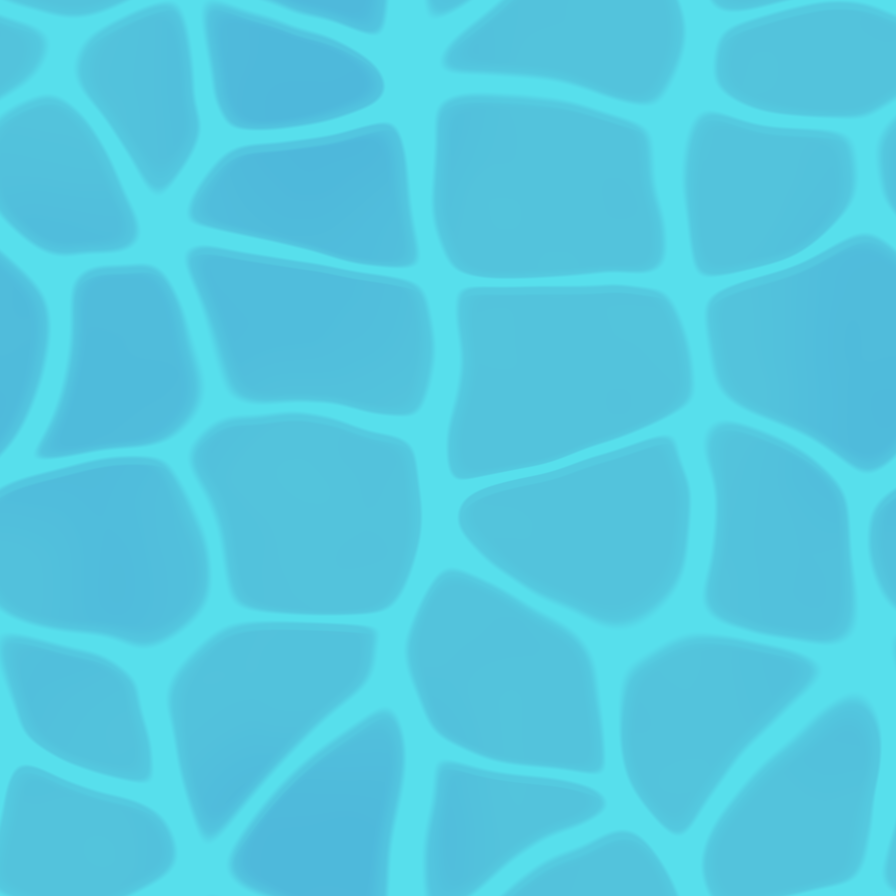
This texture is drawn by a Shadertoy shader. Its source:

```glsl
// Stylised pool water: a tiling web of bright caustic lines over soft blue.
// The web is the border distance of a wrapped Voronoi pattern, bent by noise;
// a second, shifted copy adds the translucent rim below each line.

const vec2 GRID = vec2(4.0, 6.0);

vec2 hash2(vec2 p) {
    return fract(sin(vec2(dot(p, vec2(127.1, 311.7)),
                          dot(p, vec2(269.5, 183.3)))) * 43758.5453);
}

// Value noise with two channels that repeats every 'period' lattice steps
vec2 noise2(vec2 uv, float period, float seed) {
    vec2 p = uv * period;
    vec2 i = floor(p);
    vec2 f = fract(p);
    f = f * f * f * (f * (f * 6.0 - 15.0) + 10.0);
    vec2 a = hash2(mod(i, period) + seed);
    vec2 b = hash2(mod(i + vec2(1.0, 0.0), period) + seed);
    vec2 c = hash2(mod(i + vec2(0.0, 1.0), period) + seed);
    vec2 d = hash2(mod(i + 1.0, period) + seed);
    return mix(mix(a, b, f.x), mix(c, d, f.x), f.y);
}

// Scattered centre of a cell, in canvas units
vec2 cellCentre(vec2 cell) {
    return (cell + 0.5 + 0.78 * (hash2(mod(cell, GRID) + 3.0) - 0.5)) / GRID;
}

// Distance to the nearest cell border, rounded where borders meet
float webDistance(vec2 uv) {
    uv += 0.055 * (noise2(uv, 5.0, 11.0) - 0.5);
    uv += 0.014 * (noise2(uv, 12.0, 37.0) - 0.5);
    vec2 home = floor(uv * GRID);
    vec2 nearestCell = home;
    vec2 toNearest = vec2(0.0);
    float best = 9.0;
    for (int y = -2; y <= 2; y++)
    for (int x = -2; x <= 2; x++) {
        vec2 cell = home + vec2(x, y);
        vec2 r = cellCentre(cell) - uv;
        if (dot(r, r) < best) {
            best = dot(r, r);
            toNearest = r;
            nearestCell = cell;
        }
    }

    float sum = 0.0;
    for (int y = -2; y <= 2; y++)
    for (int x = -2; x <= 2; x++) {
        if (x == 0 && y == 0) continue;
        vec2 r = cellCentre(nearestCell + vec2(x, y)) - uv;
        vec2 normal = normalize(r - toNearest);
        float d = dot(0.5 * (r + toNearest), normal);
        // Upright lines are broader than level ones
        d /= mix(0.75, 1.7, abs(normal.x));
        sum += exp(-110.0 * d);
    }
    return -log(sum) / 110.0;
}

void mainImage(out vec4 fragColor, in vec2 fragCoord) {
    vec2 uv = fragCoord / iResolution.xy;

    // Water body: broad drifts of tone with faint cloudy patches
    float tone = 0.75 * noise2(uv, 3.0, 53.0).x + 0.25 * noise2(uv, 6.0, 71.0).x;
    float cloud = noise2(uv + 0.03 * noise2(uv, 16.0, 5.0), 14.0, 91.0).x - 0.5;
    tone = smoothstep(0.15, 0.65, tone) + 0.12 * cloud;
    vec3 water = mix(vec3(0.305, 0.720, 0.860), vec3(0.325, 0.765, 0.862), tone);

    // Line width and softness wander along the web
    vec2 vary = noise2(uv, 7.0, 23.0);
    float width = mix(0.005, 0.011, vary.x);
    float blur = mix(0.003, 0.009, vary.y);

    float line = webDistance(uv);
    float rim = webDistance(uv + vec2(-0.002, 0.008));
    float core = 1.0 - smoothstep(width - 0.5 * blur, width + 0.5 * blur, line);
    float halo = 1.0 - smoothstep(width, width + 0.012, line);
    float shade = 1.0 - smoothstep(width - 0.001, width + 0.003, rim);

    vec3 color = mix(water, vec3(0.330, 0.810, 0.890), max(0.55 * halo, 0.6 * shade));
    color = mix(color, vec3(0.343, 0.876, 0.927), core);
    fragColor = vec4(color, 1.0);
}
```
